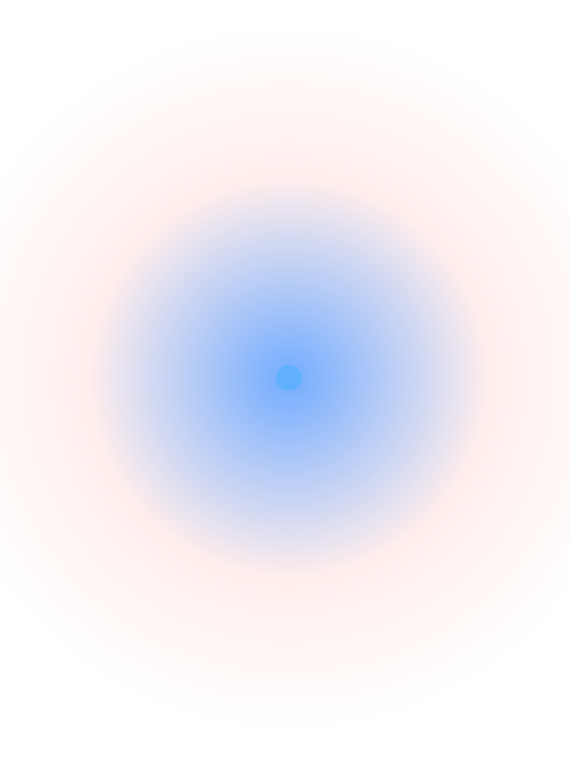
Give the GLSL for this background, as a Shadertoy shader.

```glsl
// A soft blue disc with a small bright core, ringed by a pale pink halo on white.
// Two linear radial ramps share one centre and meet at the disc's rim;
// the core is a smooth-edged circle laid on top. Lengths are in canvas heights.

const vec2 CENTER = vec2(0.507, 0.508);   // fraction of the canvas
const float CORE_RADIUS = 0.0168;
const float DISC_RADIUS = 0.261;
const float HALO_RADIUS = 0.462;

const vec3 CORE_COLOR = vec3(0.380, 0.690, 0.992);
const vec3 DISC_COLOR = vec3(0.450, 0.675, 1.000);
const vec3 RIM_COLOR = vec3(1.000, 0.932, 0.926);
const vec3 PAPER_COLOR = vec3(1.0);

// Linear ramp from 0 at the inner radius to 1 at the outer radius.
float ramp(float inner, float outer, float radius) {
    return clamp((radius - inner) / (outer - inner), 0.0, 1.0);
}

// Coverage of a circle, smoothed over about one pixel.
float circleMask(float radius, float circleRadius) {
    float halfPixel = 0.75 / iResolution.y;
    return 1.0 - smoothstep(-halfPixel, halfPixel, radius - circleRadius);
}

void mainImage(out vec4 fragColor, in vec2 fragCoord) {
    vec2 offset = (fragCoord - CENTER * iResolution.xy) / iResolution.y;
    float radius = length(offset);

    // Disc: blue fading to pink at the rim.
    vec3 color = mix(DISC_COLOR, RIM_COLOR, ramp(0.0, DISC_RADIUS, radius));

    // Halo: pink fading to white.
    color = mix(color, PAPER_COLOR, ramp(DISC_RADIUS, HALO_RADIUS, radius));

    // Core: flat bright circle.
    color = mix(color, CORE_COLOR, circleMask(radius, CORE_RADIUS));

    fragColor = vec4(color, 1.0);
}
```
